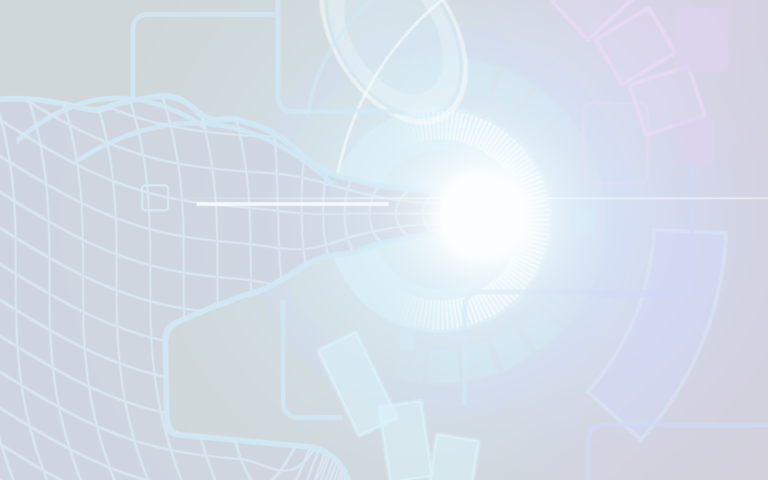
This background is drawn by a Shadertoy shader. Its source:

```glsl
// A pale technology backdrop: a wire-mesh hand points at a white glow,
// surrounded by dial rings, tilted panels and circuit traces.
// Distance functions give the shapes, blended over soft gradients.
const float ASPECT = 1.6;
const vec2 GLOW = vec2(1.005, .55), DIAL = vec2(.917, .542), HUB = vec2(.833, .542);
const vec3 GREY = vec3(.812, .842, .855), MAUVE = vec3(.823, .818, .858);
const vec3 BLUE = vec3(.82, .85, .965), CYAN = vec3(.86, .95, .98);
const vec3 SKIN = vec3(.81, .835, .885), WIRE = vec3(.87, .93, .965);
const vec3 EDGE = vec3(.82, .915, .965), VIOLET = vec3(.87, .83, .94);
const vec3 PINK = vec3(.91, .86, .96), WHITE = vec3(.985, .995, 1.);

float px;  // one pixel in canvas heights
vec2 p;    // position in canvas heights
vec3 col;  // colour so far

void paint(vec3 c, float a) { col = mix(col, c, clamp(a, 0., 1.)); }
float fill(float d) { return 1. - smoothstep(-px, px, d); }
float stroke(float d, float w) { return fill(abs(d) - w); }
float halo(vec2 c, float r) { vec2 q = (p - c) / r; return exp(-dot(q, q)); }
mat2 turn(float a) { return mat2(cos(a), -sin(a), sin(a), cos(a)); }
float smin(float a, float b) {
  float h = max(.03 - abs(a - b), 0.);
  return min(a, b) - h * h * 8.;
}
float box(vec2 q, vec2 b, float r) {
  q = abs(q) - b + r;
  return length(max(q, 0.)) + min(max(q.x, q.y), 0.) - r;
}
float pad(float x, float y, float w, float h) {
  return box(p - vec2(x, y), vec2(w, h), .25 * min(w, h));
}
// Capsule from a to b; z holds the radius at each end
float limb(vec3 a, vec3 b) {
  vec2 e = b.xy - a.xy;
  vec3 c = mix(a, b, clamp(dot(p - a.xy, e) / dot(e, e), 0., 1.));
  return length(p - c.xy) - c.z;
}
// Parabola from a to b, raised by bend in the middle
float curve(vec2 a, vec2 b, float bend) {
  float len = length(b - a);
  vec2 q = (p - a) * mat2(b - a, a.y - b.y, b.x - a.x) / len;
  float t = q.x / len, s = 4. * bend * (1. - 2. * t) / len;
  float d = abs(q.y - 4. * bend * t * (1. - t)) / sqrt(1. + s * s);
  return max(d, abs(q.x - .5 * len) - .5 * len);
}
// Trace with a rounded corner at x, y and signed arm lengths
float elbow(float x, float y, float w, float h) {
  vec2 arms = vec2(w, h), q = (p - vec2(x, y)) * sign(arms), k = .03 - q;
  float d = length(max(k, 0.)) + min(max(k.x, k.y), 0.) - .03;
  return max(abs(d), max(q.x - abs(w), q.y - abs(h)));
}
float grid(float u, float w) {
  return fill(abs(fract(u - .5) - .5) * px / max(fwidth(u), 1e-4) - w);
}
float hand() {
  vec3 palm = vec3(.05, .5, .29), knuckle = vec3(.48, .565, .18), joint = vec3(.71, .55, .073);
  float d = smin(limb(palm, knuckle), limb(palm, vec3(.05, 0., .3)));
  d = smin(d, limb(knuckle, joint));
  d = smin(d, limb(joint, vec3(.885, .557, .045)));
  d = smin(d, limb(vec3(.28, .7, .09), vec3(.34, .71, .09)));
  return smin(d, limb(vec3(.2, 0., .11), vec3(.63, -.03, .1)));
}

void mainImage(out vec4 fragColor, in vec2 fragCoord) {
  px = 1. / iResolution.y;
  p = fragCoord / iResolution.xy * vec2(ASPECT, 1.);
  // Soft background light
  col = mix(GREY, MAUVE, smoothstep(.8, 1.4, p.x));
  paint(BLUE, .75 * halo(vec2(1.22, .52), .36));
  paint(VIOLET, .5 * halo(vec2(1.35, .95), .25));
  paint(CYAN, .85 * halo(vec2(.93, .56), .38));
  // Dial: fine ticks and outer blocks
  vec2 q = p - DIAL;
  float r = length(q), a = atan(q.y, q.x), front = smoothstep(-.12, .04, q.x);
  paint(CYAN, .5 * stroke(r - .19, .045));
  paint(WHITE, .6 * front * grid(a * 22., .0025) * stroke(r - .198, .03));
  float blocks = stroke(r - .305, .035) * (1. - grid(a * 4.2, .005));
  paint(EDGE, .5 * front * blocks * smoothstep(.5, .8, abs(a)));
  paint(BLUE, .3 * stroke(r - .375, .03));
  // Tilted dial and sweeping arcs
  float oval = length(turn(.55) * (p - vec2(.82, .93)) * vec2(1., .62)) - .125;
  paint(CYAN, .35 * fill(oval));
  paint(WHITE, .5 * stroke(oval, .004) + .25 * stroke(oval + .025, .014));
  paint(WHITE, .6 * stroke(curve(vec2(.7, .62), vec2(.92, 1.), .04), .003));
  paint(EDGE, .6 * stroke(curve(vec2(.64, .76), vec2(.8, 1.02), .03), .004));
  // Curved panel on the right
  q = p - HUB;
  float panel = max(abs(length(q) - .605) - .075, .6 * abs(atan(q.y, q.x) + .39) - .21);
  paint(BLUE, .5 * fill(panel) + .2 * stroke(panel, .004));
  paint(WIRE, .4 * stroke(panel, .004));
  // Violet tiles above, cyan shards below
  for (float n = 0.; n < 3.; n++) {
    a = .42 + .215 * n;
    q = p - HUB - .61 * vec2(cos(a), sin(a));
    float tile = box(turn(a - .1) * q, vec2(.065, .055), .003);
    paint(PINK, .2 * fill(tile) + .7 * stroke(tile, .004));
    q = p - vec2(.745 + .1 * n, .2 - .155 * n + .035 * n * n);
    float shard = box(turn(.45 - .3 * n) * q, vec2(.045, .1 - .02 * n), .004);
    paint(CYAN, .55 * fill(shard) + .4 * stroke(shard, .004));
  }
  // Circuit traces and pads
  float trace = min(elbow(.277, .97, .3, -.17), elbow(.579, .768, .24, .25));
  trace = min(trace, min(elbow(.968, .392, .46, -.23), elbow(1.442, .385, -.2, .28)));
  trace = min(trace, min(elbow(1.225, .115, .4, -.13), elbow(.59, .13, .12, .24)));
  paint(mix(EDGE, BLUE, smoothstep(.9, 1.3, p.x)), .75 * stroke(trace, .005));
  paint(EDGE, .75 * fill(min(pad(1.215, .537, .021, .027), pad(.848, .295, .016, .023))));
  paint(VIOLET, .6 * fill(min(pad(1.462, .917, .056, .067), pad(1.444, .708, .042, .05))));
  paint(PINK, .5 * stroke(pad(1.282, .702, .067, .083), .0025));
  // Hand: fill, bent mesh, folds and outline
  float body = hand(), inside = fill(body), finger = smoothstep(.5, .75, p.x);
  paint(SKIN, .72 * inside);
  float k = (p.y - .555) / mix(.19, .045, smoothstep(.48, .9, p.x));
  float u = mix((p.x + .25 * p.y + .05 * sin(5. * p.y + 1.)) / .07, (p.x - .03 * k * k) / .055, finger);
  float v = mix((p.y + .35 * p.x + .045 * sin(6. * p.x)) / .075, 10. + 2. * k, finger);
  paint(WIRE, .75 * inside * max(grid(u, .002), grid(v, .002)));
  float fold = min(curve(vec2(.04, .71), vec2(.42, .74), .07), curve(vec2(.16, .665), vec2(.69, .62), .1));
  paint(EDGE, .85 * max(stroke(fold, .005), stroke(body, .006)));
  // Light streaks and white core
  paint(WIRE, .9 * stroke(pad(.323, .588, .027, .026), .002));
  paint(WHITE, .85 * fill(pad(.61, .575, .2, .004)));
  paint(WHITE, .65 * stroke(p.y - .587, .0015) * smoothstep(.3, .8, p.x));
  paint(WHITE, 1.3 * halo(GLOW, .105) + .4 * halo(GLOW, .2));
  fragColor = vec4(col, 1.);
}
```
